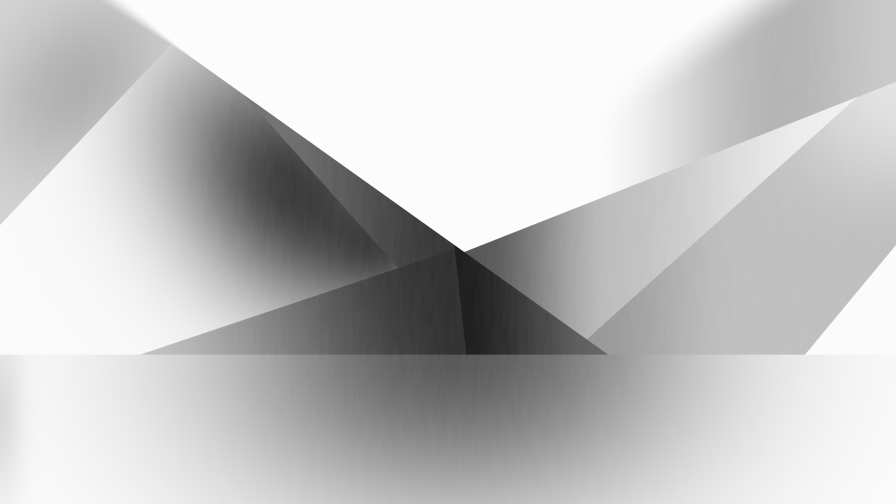
Give the GLSL for this background, as a Shadertoy shader.

```glsl
// Folded greyscale paper planes meeting at a dark point above a softly shaded floor.

// Signed distance to the line a-b, positive on its left side.
float lineSide(vec2 p, vec2 a, vec2 b) {
    vec2 d = normalize(b - a);
    return d.x * (p.y - a.y) - d.y * (p.x - a.x);
}

// Antialiased coverage of the half plane left of a-b.
float halfPlane(vec2 p, vec2 a, vec2 b, float edge) {
    return smoothstep(-edge, edge, lineSide(p, a, b));
}

// Elliptic gaussian whose first radius runs along the unit vector axis.
float glow(vec2 p, vec2 center, vec2 axis, vec2 radii) {
    vec2 d = p - center;
    vec2 q = vec2(dot(d, axis), dot(d, vec2(-axis.y, axis.x))) / radii;
    return exp(-dot(q, q));
}

float hash(vec2 cell) {
    vec3 h = fract(vec3(cell.xyx) * 0.1031);
    h += dot(h, h.yzx + 33.33);
    return fract((h.x + h.y) * h.z);
}

float valueNoise(vec2 p) {
    vec2 i = floor(p), f = fract(p);
    f = f * f * (3.0 - 2.0 * f);
    float low = mix(hash(i), hash(i + vec2(1, 0)), f.x);
    float high = mix(hash(i + vec2(0, 1)), hash(i + vec2(1, 1)), f.x);
    return mix(low, high, f.y);
}

float skyShade(vec2 p) {
    float band = smoothstep(-0.15, 0.8, lineSide(p, vec2(13.1, 9.0), vec2(11.25, 7.75)));
    float fade = smoothstep(10.4, 13.9, p.x);
    float lift = 0.08 * smoothstep(14.0, 16.0, p.x);
    return 0.99 - (0.28 - lift) * band * fade;
}

float leftShade(vec2 p, vec2 apex, float edge) {
    const vec2 foldTop = vec2(4.48, 7.17), foldEnd = vec2(7.08, 4.25);
    const vec2 toe = vec2(2.5, 2.667), spineTop = vec2(8.12, 4.55), spineEnd = vec2(8.33, 2.667);

    // Large panel with a shadow along the fold
    float shade = 0.98 - 0.74 * glow(p, vec2(5.3, 5.6), vec2(0.67, -0.742), vec2(2.8, 1.9));
    shade -= 0.28 * glow(p, vec2(7.1, 4.5), vec2(1, 0), vec2(1.0, 0.9));

    // Outer corner wedge
    float wedge = 0.84 - 0.15 * glow(p, vec2(1.4, 7.5), vec2(0.69, 0.724), vec2(1.8, 1.3));
    shade = mix(shade, wedge, halfPlane(p, vec2(0.0, 4.98), vec2(3.02, 8.17), edge));

    // Narrow strip under the ridge
    float strip = mix(0.46, 0.22, smoothstep(4.5, 8.3, p.x));
    shade = mix(shade, strip, halfPlane(p, foldTop, foldEnd, edge));

    // Low triangle, then the darkest facet right of the spine
    float low = mix(0.78, 0.2, smoothstep(2.0, 8.5, p.x + 0.35 * (p.y - toe.y)));
    float dark = mix(0.12, 0.4, smoothstep(8.1, 10.9, p.x));
    low = mix(low, dark, halfPlane(p, spineTop, spineEnd, edge));
    float below = halfPlane(p, spineTop, toe, edge);
    below = max(below, halfPlane(p, spineTop, spineEnd, edge));
    return mix(shade, low, below);
}

float rightShade(vec2 p, float edge) {
    // Bright panel beside the apex
    float shade = 0.34 + 0.4 * smoothstep(8.4, 11.0, p.x) + 0.2 * smoothstep(10.5, 15.0, p.x);

    // Slanted grey band
    float band = mix(0.6, 0.75, smoothstep(10.5, 13.2, p.x));
    band += 0.14 * smoothstep(4.5, 7.5, p.y) * smoothstep(13.0, 16.0, p.x);
    shade = mix(shade, band, halfPlane(p, vec2(15.1, 7.08), vec2(10.5, 2.96), edge));

    // White lower corner
    return mix(shade, 0.985, halfPlane(p, vec2(16.0, 4.625), vec2(14.375, 2.667), edge));
}

float floorShade(vec2 p) {
    float shade = 0.99 - 0.64 * glow(p, vec2(8.1, 2.9), vec2(1, 0), vec2(4.2, 3.05));
    return shade - 0.12 * glow(p, vec2(0.0, 1.6), vec2(1, 0), vec2(0.4, 1.6));
}

void mainImage(out vec4 fragColor, in vec2 fragCoord) {
    // The canvas is a grid of 16 by 9 units
    vec2 p = fragCoord / iResolution.xy * vec2(16.0, 9.0);
    float edge = 6.5 / iResolution.y;
    const vec2 apex = vec2(8.29, 4.5);

    // Sky, right slope, left slope, floor, from back to front
    float shade = skyShade(p);
    shade = mix(shade, rightShade(p, edge), halfPlane(p, vec2(16.0, 7.54), apex, edge));
    float ridgeEdge = edge + 0.15 * smoothstep(7.9, 9.0, p.y);
    shade = mix(shade, leftShade(p, apex, edge), halfPlane(p, apex, vec2(2.29, 8.78), ridgeEdge));
    shade = mix(floorShade(p), shade, smoothstep(-edge, edge, p.y - 2.667));

    // Faint vertical brushing, strongest in the dark tones
    shade += 0.03 * (valueNoise(p * vec2(18.0, 3.0)) - 0.5) * (1.0 - shade);
    fragColor = vec4(vec3(clamp(shade, 0.0, 1.0)), 1.0);
}
```
